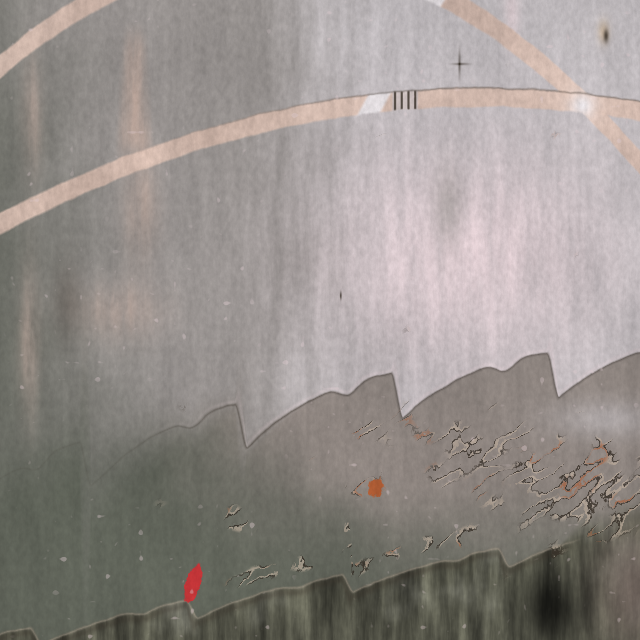
This texture is drawn by a WebGL 1 fragment shader. Its source:

```glsl
precision highp float;
// Weathered plaster wall: pale curved bands, scalloped peeling layers, cracks and stains.
uniform vec2 u_resolution;

const float PERIOD = 0.2435; // scallop width
const float BAND_HALF = 0.0145;
const float GRAIN = 0.11;
const vec3 SHADE = vec3(0.41, 0.415, 0.385);
const vec3 GREY = vec3(0.59, 0.57, 0.56);
const vec3 PALE = vec3(0.735, 0.715, 0.725);
const vec3 BLUSH = vec3(0.875, 0.8, 0.815);
const vec3 BAND = vec3(0.81, 0.71, 0.66);
const vec3 STAIN = vec3(0.7, 0.62, 0.58);
const vec3 MOSS = vec3(0.37, 0.385, 0.345);
const vec3 CLAY = vec3(0.55, 0.515, 0.495);
const vec3 BASE = vec3(0.32, 0.32, 0.275);
const vec3 CRACK = vec3(0.2, 0.17, 0.14);
const vec3 CHIP = vec3(0.76, 0.69, 0.62);
const vec3 RUST = vec3(0.66, 0.35, 0.2);
const vec3 RED = vec3(0.73, 0.2, 0.21);

vec2 p;
vec3 col;

vec2 gradientAt(vec2 cell) {
  float a = 6.2832 * fract(sin(dot(cell, vec2(127.1, 311.7))) * 43758.5);
  return vec2(cos(a), sin(a));
}

float corner(vec2 cell, vec2 f, vec2 o) { return dot(gradientAt(cell + o), f - o); }

float noise(vec2 q) {
  vec2 i = floor(q), f = fract(q), e = vec2(1, 0), w = f * f * (3.0 - 2.0 * f);
  return mix(mix(corner(i, f, e.yy), corner(i, f, e), w.x),
    mix(corner(i, f, e.yx), corner(i, f, e.xx), w.x), w.y);
}

float fbm(vec2 q) {
  float sum = 0.0, amp = 0.6;
  for (int i = 0; i < 5; i++) {
    sum += amp * noise(q);
    q = mat2(1.6, 1.2, -1.2, 1.6) * q + 7.3;
    amp *= 0.55;
  }
  return sum;
}

void tint(vec3 color, float amount) { col = mix(col, color, clamp(amount, 0.0, 1.0)); }
float bell(float d) { return exp(-d * d); }
float blob(float x, float y, float w, float h) { return bell(length((p - vec2(x, y)) / vec2(w, h))); }
float stroke(float d, float size, float soft) {
  return 1.0 - smoothstep(size - soft, size + soft, abs(d));
}

// Slow rise with a notch, then a steep drop
float scallop(float x, float drop, float depth) {
  float t = fract((x - drop) / PERIOD);
  return -depth * (pow(1.0 - t, 2.5) + 0.22 * bell((t - 0.65) / 0.08) + smoothstep(0.92, 1.0, t));
}
float upperEdge(float x) {
  float s = 0.873 - x;
  return 0.45 - 0.1 * s - 0.12 * s * s + scallop(x, 0.63, 0.072);
}
float lowerEdge(float x) { return 0.012 + 0.168 * x + scallop(x, 0.553, 0.03); }
float across(float d, float step) { return d / length(vec2(1, step / 0.004)); }

void main() {
  p = gl_FragCoord.xy / u_resolution;
  float x = p.x, y = p.y, line = 0.001 + 1.0 / min(u_resolution.x, u_resolution.y);
  float cloud = fbm(p * 5.0), streak = fbm(p * vec2(45, 6)), grain = fbm(p * vec2(130, 85));
  float wobble = 0.004 * fbm(p * 28.0), a = x - 0.002, b = x + 0.002;

  // Wall tone and glow
  col = mix(SHADE, GREY, smoothstep(-0.05, 0.27, x + 0.22 * (y - 0.55) + 0.1 * cloud));
  tint(PALE, smoothstep(0.36, 0.64, x + 0.1 * cloud + 0.05 * streak));
  tint(BLUSH, blob(0.73, 0.6, 0.22, 0.17) * (0.85 + 0.5 * streak));
  tint(GREY, 0.6 * blob(0.7, 0.68, 0.022, 0.06));

  // Vertical stains and a round patch
  float stain = stroke(x - 0.21, 0.07 - 0.06 * y, 0.01) * stroke(y - 0.855, 0.09, 0.03);
  stain += blob(0.22, 0.67, 0.025, 0.075) + 0.9 * blob(0.19, 0.515, 0.06, 0.042);
  stain += 0.7 * blob(0.05, 0.82, 0.015, 0.09) + 0.8 * blob(0.046, 0.47, 0.015, 0.11);
  tint(STAIN, stain * (0.65 + 0.8 * streak));
  tint(BLUSH, 0.6 * blob(0.8, 0.98, 0.012, 0.05));
  tint(CRACK, 0.3 * blob(0.105, 0.53, 0.025, 0.06));

  // Peeling layer
  float upper = across(y - upperEdge(x) + wobble, upperEdge(b) - upperEdge(a));
  float crisp = smoothstep(0.15, 0.5, x), soft = mix(0.07, 0.003, crisp);
  vec3 layer = mix(MOSS, CLAY, smoothstep(0.0, 0.55, x + 1.2 * (y - 0.33) + 0.15 * cloud));
  layer = mix(MOSS, layer, 0.2 + 0.8 * smoothstep(0.08, 0.27, y + 0.05 * cloud));
  layer = mix(layer, PALE, 0.6 * blob(0.95, 0.345, 0.09, 0.03));
  tint(layer, smoothstep(-soft, soft, -upper));
  tint(CRACK, (0.12 + 0.5 * crisp) * stroke(upper, 0.001, line));
  tint(BLUSH, 0.3 * crisp * stroke(upper - 0.005, 0.002, 0.003));

  // Dark base and its pale lip
  float lower = across(y - lowerEdge(x) + wobble, lowerEdge(b) - lowerEdge(a));
  float lip = 1.0 - smoothstep(0.87, 0.92, x);
  vec3 base = BASE * (1.0 + 0.9 * streak) + 0.12 * smoothstep(0.1, 0.4, cloud);
  base = mix(base, STAIN * 0.65, 0.8 * blob(0.99, 0.08, 0.06, 0.1));
  base *= 1.0 - 0.6 * blob(0.86, 0.05, 0.045, 0.05);
  tint(base, smoothstep(0.04 * lip - 0.044, 0.004, -lower));
  tint(CRACK, 0.3 * lip * bell((lower + 0.007) / 0.006));
  tint(CHIP, 0.45 * lip * stroke(lower, 0.001, line));

  // Slanted cracks, chips and rust
  float zone = blob(0.93, 0.235, 0.13, 0.09) + 0.8 * (blob(0.73, 0.29, 0.1, 0.06)
    + blob(0.59, 0.33, 0.06, 0.025) + blob(0.57, 0.235, 0.04, 0.025) + blob(0.37, 0.19, 0.025, 0.03)
    + bell((lower - 0.032) / 0.015) * stroke(x - 0.56, 0.21, 0.06));
  float broken = smoothstep(0.45, 0.8, zone + 0.9 * noise(p * 26.0));
  vec2 slant = mat2(0.82, -0.57, 0.57, 0.82) * p;
  float vein = noise(slant * vec2(22, 65) + 1.5 * cloud) + 0.25 * grain;
  vec3 chip = mix(CHIP, RUST, smoothstep(0.1, 0.3, noise(p * 19.0 + 4.0)));
  tint(chip, 0.6 * broken * stroke(vein - 0.1, 0.05, 0.03));
  tint(CRACK, 0.8 * broken * stroke(vein, 0.03, 0.025));
  tint(RUST, smoothstep(0.4, 0.6, blob(0.587, 0.238, 0.014, 0.018) + 0.5 * grain));

  // Curved bands, with a gap holding dark ticks
  float dx = x - 0.75, gap = stroke(x - 0.633, 0.02, 0.002);
  float arc = (y - 0.848 + 0.352 * dx * dx + wobble) / length(vec2(1, 0.704 * dx));
  float high = (y - 0.896 - 0.85 * x + x * x + wobble) / 1.25;
  float worn = stroke(x - 0.585 - 0.6 * arc, 0.018, 0.004) + blob(0.91, 0.835, 0.02, 0.02);
  vec3 band = mix(BAND + 0.1 * cloud, PALE + 0.14, worn);
  tint(band, stroke(arc, BAND_HALF, line) * (0.92 - 0.65 * gap));
  tint(band, 0.9 * stroke(high, BAND_HALF, line));
  tint(CRACK, 0.45 * stroke(arc - BAND_HALF, 0.001, line) * smoothstep(0.15, 0.7, x));
  float tick = stroke(fract((x - 0.612) / 0.0105) - 0.5, 0.16, 0.12);
  tint(CRACK, 0.8 * gap * tick * stroke(arc, 0.014, 0.002));

  // Pits and a red flake
  tint(CHIP, blob(0.943, 0.95, 0.009, 0.018));
  tint(CRACK, 0.8 * (blob(0.947, 0.944, 0.004, 0.01) + blob(0.5325, 0.538, 0.0015, 0.006)));
  tint(CRACK, 0.5 * (blob(0.718, 0.9, 0.002, 0.02) + blob(0.72, 0.9, 0.012, 0.002)));
  tint(RED, smoothstep(0.38, 0.48, blob(0.28 + 0.25 * y, 0.088, 0.013, 0.032) + 0.25 * grain));

  // Grain and pale specks
  col *= 1.0 + GRAIN * (grain + streak + 0.8 * cloud);
  tint(BLUSH, 0.4 * smoothstep(0.42, 0.56, noise(p * 75.0)) * smoothstep(-0.15, 0.15, cloud));
  gl_FragColor = vec4(col, 1);
}
```
